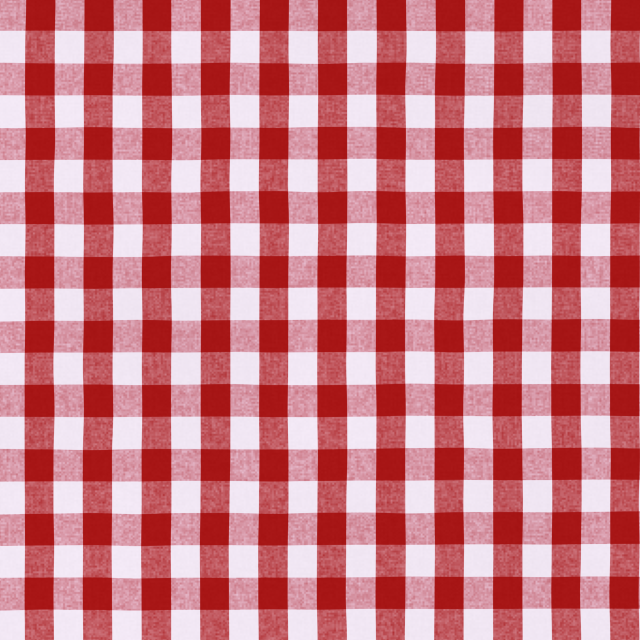
This texture is drawn by a Shadertoy shader. Its source:

```glsl
#define WHITE vec3(0.945, 0.905, 0.955)
#define PINK vec3(0.845, 0.595, 0.655)
#define ROSE vec3(0.755, 0.345, 0.370)
#define RED vec3(0.655, 0.085, 0.085)
#define REPEATS vec2(10.93, 9.94)
#define OFFSET vec2(0.0400, 0.0462)
#define BAND_WIDTH vec2(0.499, 0.497)
#define SKEW vec2(-0.002, 0.004)
#define WOBBLE 0.0012
#define THREADS 340.0
#define MIXED_GRAIN 0.32
#define PLAIN_GRAIN 0.025

float hash(vec2 p) {
    return fract(sin(dot(p, vec2(127.1, 311.7))) * 43758.5453);
}

float noise(vec2 p) {
    vec2 cell = floor(p);
    vec2 f = fract(p);
    f = f * f * (3.0 - 2.0 * f);
    return mix(mix(hash(cell), hash(cell + vec2(1.0, 0.0)), f.x),
               mix(hash(cell + vec2(0.0, 1.0)), hash(cell + 1.0), f.x), f.y);
}

// Coverage of the red bands: x for the columns, y for the rows
vec2 bands(vec2 uv) {
    vec2 drift = SKEW * vec2(1.0, uv.x) * (1.0 - uv.y);
    vec2 wave = vec2(noise(uv * vec2(11.0, 14.0)), noise(uv * vec2(14.0, 10.0) + 37.0)) - 0.5;
    vec2 phase = (uv - OFFSET - drift + 2.0 * WOBBLE * wave) * REPEATS;
    vec2 fromCentre = abs(fract(phase - 0.5 * BAND_WIDTH + 0.5) - 0.5);
    vec2 soft = REPEATS * max(vec2(0.001), 0.7 / iResolution.xy);
    return 1.0 - smoothstep(-soft, soft, fromCentre - 0.5 * BAND_WIDTH);
}

// Fine specks plus short slubs along both thread directions, centred on zero
float weave(vec2 uv) {
    vec2 p = uv * THREADS;
    float specks = noise(p) - 0.5;
    float weft = noise(p * vec2(0.22, 1.0) + 51.0) - 0.5;
    float warp = noise(p * vec2(1.0, 0.22) + 93.0) - 0.5;
    return 0.5 * specks + 0.3 * weft + 0.3 * warp;
}

void mainImage(out vec4 fragColor, in vec2 fragCoord) {
    vec2 uv = fragCoord / iResolution.xy;
    vec2 red = bands(uv);

    // Four cloth colours where columns and rows cross
    vec3 color = mix(mix(WHITE, PINK, red.y), mix(ROSE, RED, red.y), red.x);

    // Mixed threads show the weave most
    float mixed = abs(red.x - red.y);
    float grain = weave(uv);
    color += (WHITE - RED) * grain * MIXED_GRAIN * mixed;
    color += grain * PLAIN_GRAIN;

    // Uneven dye over larger patches
    color *= 1.0 + 0.02 * (noise(uv * 6.0 + 17.0) - 0.5);
    fragColor = vec4(clamp(color, 0.0, 1.0), 1.0);
}
```
